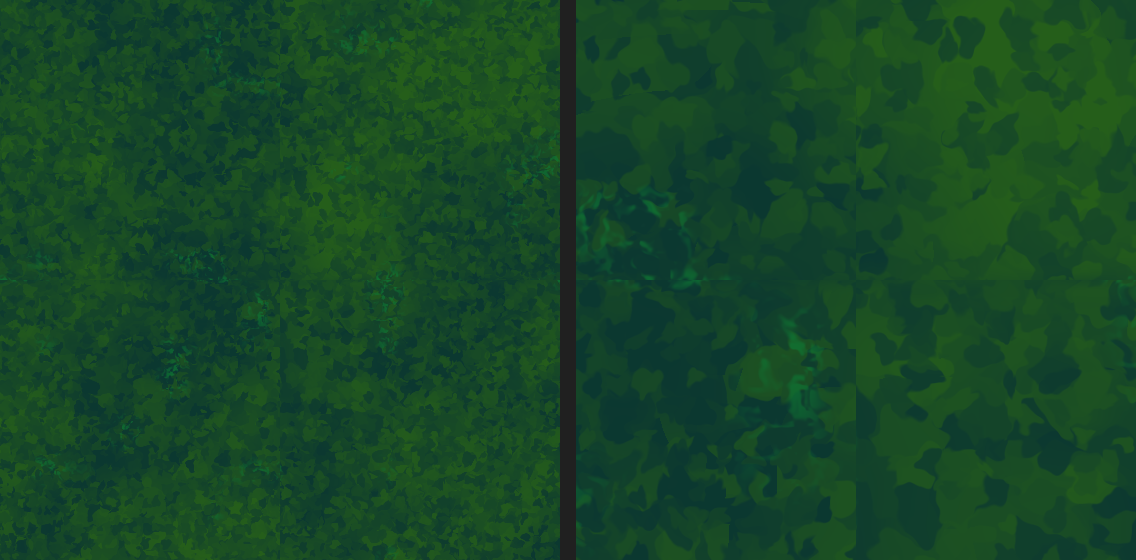
Left: the whole. Right: its middle third, enlarged.
This texture is drawn by a Shadertoy shader. Its source:

```glsl
// Dense mottled foliage: overlapping ragged leaf patches in dark greens, with faint tile seams.
const vec3 SHADE_GREEN = vec3(0.045, 0.218, 0.190);
const vec3 LIGHT_GREEN = vec3(0.140, 0.360, 0.108);
const vec3 SPECK_GREEN = vec3(0.055, 0.460, 0.200);

const int   LAYERS        = 6;
const float COARSE_CELLS  = 14.0;   // leaf cells across the canvas in the first layer
const float LAYER_GROWTH  = 1.35;   // cell count ratio between layers
const float LEAF_OPACITY  = 0.86;
const float LEAF_CONTRAST = 0.92;
const float CLOUD_CONTRAST = 0.85;
const float EDGE_WIDTH    = 0.0012;
const float RAGGEDNESS    = 0.009;
const float SPECK_SCALE   = 130.0;
const float SEAM_WIDTH    = 0.010;
const float TAU           = 6.2832;

float hash(vec2 p) {
    return fract(sin(dot(p, vec2(127.1, 311.7))) * 43758.5453);
}

float noise(vec2 p) {
    vec2 i = floor(p), f = fract(p);
    f = f * f * (3.0 - 2.0 * f);
    return mix(mix(hash(i), hash(i + vec2(1, 0)), f.x),
               mix(hash(i + vec2(0, 1)), hash(i + vec2(1, 1)), f.x), f.y);
}

vec2 noise2(vec2 p) {
    return vec2(noise(p), noise(p + 53.7)) - 0.5;
}

// Signed distance to a lobed, stretched leaf, in cell units
float leafDistance(vec2 q, vec2 seed) {
    float turn = TAU * hash(seed + 3.1);
    float c = cos(turn), s = sin(turn);
    q = mat2(c, s, -s, c) * q;
    q.x *= mix(1.0, 1.7, hash(seed + 5.3));
    float angle = atan(q.y, q.x);
    float lobes = 1.0 + 0.17 * sin(3.0 * angle + TAU * hash(seed + 7.9))
                      + 0.10 * sin(5.0 * angle + TAU * hash(seed + 9.2));
    return length(q) - mix(0.28, 0.66, hash(seed + 11.4)) * lobes;
}

// Paints one layer of scattered leaves over the tone below it
float paintLayer(float tone, vec2 p, float cells, float density, float layer) {
    vec2 g = p * cells;
    float edge = EDGE_WIDTH * cells;
    for (int y = -1; y <= 1; y++)
    for (int x = -1; x <= 1; x++) {
        vec2 cell = floor(g) + vec2(x, y);
        vec2 seed = cell + layer * 37.0;
        vec2 center = cell + 0.25 + 0.5 * vec2(hash(seed), hash(seed + 1.7));
        float d = leafDistance(g - center, seed);
        float present = step(hash(seed + 13.6), density);
        float leafTone = 0.5 + LEAF_CONTRAST * (hash(seed + 17.3) - 0.5);
        tone = mix(tone, leafTone, present * LEAF_OPACITY * smoothstep(edge, -edge, d));
    }
    return tone;
}

void mainImage(out vec4 fragColor, in vec2 fragCoord) {
    vec2 p = fragCoord / iResolution.y;
    vec2 fromSeam = fragCoord / iResolution.xy - 0.5;

    // Each quadrant is its own tile, so leaves are cut at the seams
    vec2 tile = p + 3.37 * step(0.0, fromSeam);
    vec2 ragged = tile + RAGGEDNESS * (noise2(tile * 65.0) + 0.5 * noise2(tile * 160.0));

    // Leaves, from broad to fine, with fine ones gathered in clumps
    float tone = 0.2 + 0.6 * noise(ragged * 16.0);
    float cells = COARSE_CELLS;
    for (int i = 0; i < LAYERS; i++) {
        float layer = float(i);
        float density = mix(0.25, 0.95, noise(p * 7.0 + layer * 5.1));
        tone = paintLayer(tone, ragged, cells, density, layer);
        cells *= LAYER_GROWTH;
    }

    // Horizontal smear along the middle seam
    float rowSeam = exp(-abs(fromSeam.y) / SEAM_WIDTH);
    float columnSeam = exp(-abs(fromSeam.x) / SEAM_WIDTH);
    float smear = 0.2 + 0.4 * noise(p * vec2(22.0, 130.0));
    tone = mix(tone, smear, 0.55 * rowSeam);

    // Broad light and shade
    float cloud = 0.6 * noise(p * 4.5 + 2.3) + 0.4 * noise(p * 11.0 + 8.1);
    tone += 0.01 + CLOUD_CONTRAST * (cloud - 0.5);
    vec3 color = mix(SHADE_GREEN, LIGHT_GREEN, clamp(tone, 0.0, 1.05));

    // Bright specks in sparse clumps, more often along the seams
    float clump = noise(p * 13.0 + 31.0) + 0.28 * rowSeam + 0.22 * columnSeam;
    float grain = 0.6 * noise(ragged * SPECK_SCALE) + 0.4 * noise(ragged * SPECK_SCALE * 2.1);
    float speck = smoothstep(0.76, 1.0, clump) * smoothstep(0.50, 0.78, grain);
    color = mix(color, SPECK_GREEN, 0.75 * speck);

    fragColor = vec4(color, 1.0);
}
```
